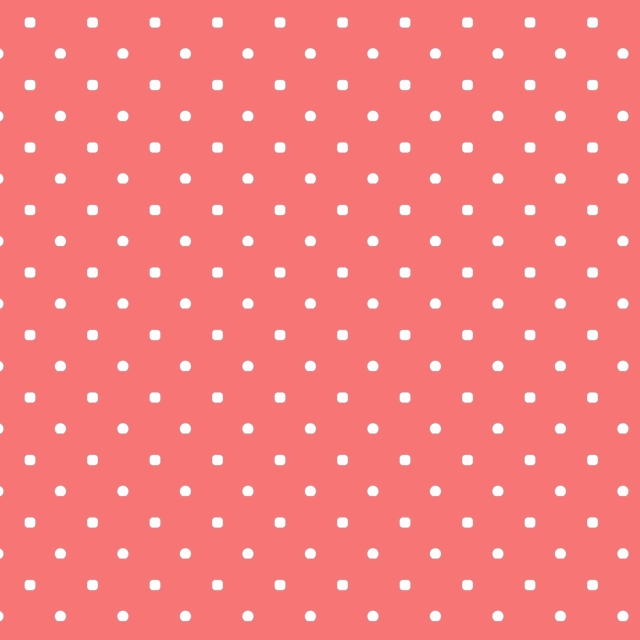
This pattern is drawn by a WebGL 1 fragment shader. Its source:

```glsl
precision highp float;

// Small white polka dots on coral, in two interleaved square lattices:
// one of rounded squares, one of discs with a flattened underside.
// Each shape is a distance function folded by mod, with a thin muted halo.

uniform vec2 u_resolution;

const float PERIOD = 0.09766;                      // lattice spacing
const vec2 SQUARE_CENTER = vec2(0.0469, 0.9648);   // one dot of each lattice
const vec2 DISC_CENTER = vec2(0.0944, 0.9160);
const vec2 SQUARE_HALF = vec2(0.0083, 0.0079);
const float SQUARE_CORNER = 0.0052;
const float DISC_RADIUS = 0.0086;
const float DISC_FLAT = 0.0074;                    // center to flat underside
const float EDGE_SOFTNESS = 0.0013;
const float HALO_WIDTH = 0.0032;
const vec3 CORAL = vec3(0.97, 0.46, 0.46);
const vec3 HALO = vec3(0.90, 0.49, 0.50);
const vec3 WHITE = vec3(1.0, 0.99, 0.985);

// Offset from the nearest lattice point.
vec2 latticeOffset(vec2 p, vec2 center) {
    return mod(p - center + 0.5 * PERIOD, PERIOD) - 0.5 * PERIOD;
}

float roundedSquare(vec2 p) {
    vec2 q = abs(p) - SQUARE_HALF + SQUARE_CORNER;
    return length(max(q, 0.0)) + min(max(q.x, q.y), 0.0) - SQUARE_CORNER;
}

float flattenedDisc(vec2 p) {
    return max(length(p) - DISC_RADIUS, -p.y - DISC_FLAT);
}

// Antialiased coverage of the inside of a distance field.
float coverage(float dist, float softness) {
    return 1.0 - smoothstep(-softness, softness, dist);
}

void main() {
    vec2 p = gl_FragCoord.xy / u_resolution;
    float softness = max(EDGE_SOFTNESS, 0.7 / u_resolution.y);

    float dist = min(roundedSquare(latticeOffset(p, SQUARE_CENTER)),
                     flattenedDisc(latticeOffset(p, DISC_CENTER)));

    vec3 color = mix(CORAL, HALO, coverage(dist - HALO_WIDTH, softness));
    color = mix(color, WHITE, coverage(dist, softness));
    gl_FragColor = vec4(color, 1.0);
}
```
